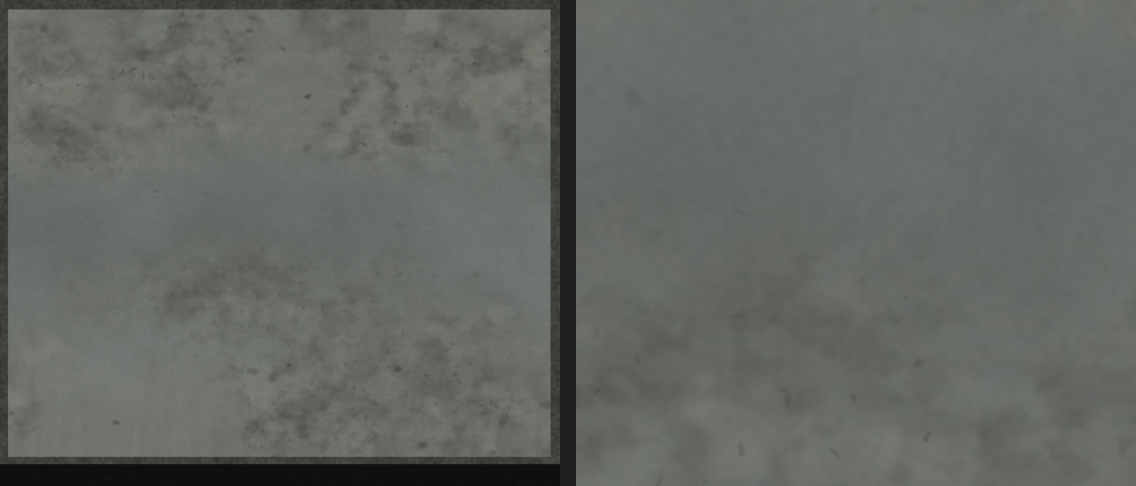
Left: the whole. Right: its middle third, enlarged.
Write a Shadertoy shader that draws this texture.

```glsl
// A worn grey-green concrete slab in a thin dark frame above a black strip.
// Layered value noise forms clouds, stains and grain; jittered cells scatter
// pits, and box distances cut the frame with smooth edges.

const vec3 SLAB = vec3(0.436, 0.445, 0.424);
const vec3 COOL = vec3(0.413, 0.437, 0.424);
const vec3 STAIN = vec3(0.305, 0.305, 0.285);
const vec3 PIT = vec3(0.235, 0.230, 0.205);
const vec3 CHALK = vec3(0.500, 0.500, 0.470);
const vec3 FRAME = vec3(0.250, 0.250, 0.230);
const vec3 STRIP = vec3(0.055, 0.060, 0.060);

// Integer hash of a lattice cell, giving 0..1
float hash(vec2 cell, uint seed) {
    uvec2 q = uvec2(ivec2(cell));
    uint h = q.x * 1597u + q.y * 51749u + seed * 7919u;
    h = (h ^ (h >> 15)) * 73517u;
    h = (h ^ (h >> 13)) * 91193u;
    h = (h ^ (h >> 16)) * 60493u;
    h ^= h >> 14;
    return float(h & 65535u) / 65535.0;
}

float valueNoise(vec2 p, uint seed) {
    vec2 cell = floor(p), f = fract(p);
    f = f * f * (3.0 - 2.0 * f);
    float low = mix(hash(cell, seed), hash(cell + vec2(1, 0), seed), f.x);
    float high = mix(hash(cell + vec2(0, 1), seed), hash(cell + vec2(1, 1), seed), f.x);
    return mix(low, high, f.y);
}

float fbm(vec2 p, uint seed) {
    float sum = 0.0, weight = 0.5;
    for (int i = 0; i < 4; i++) {
        sum += weight * valueNoise(p, seed + uint(i));
        p = mat2(1.6, 1.2, -1.2, 1.6) * p + 3.7;
        weight *= 0.5;
    }
    return sum / 0.9375;
}

// Soft spots in jittered cells; chance is the share of cells that hold one
float spots(vec2 p, float chance, float size, uint seed) {
    vec2 home = floor(p);
    float cover = 0.0;
    for (int y = -1; y <= 1; y++)
    for (int x = -1; x <= 1; x++) {
        vec2 cell = home + vec2(x, y);
        vec2 centre = cell + vec2(hash(cell, seed), hash(cell, seed + 1u));
        float radius = size * mix(0.5, 1.3, hash(cell, seed + 2u));
        float spot = 1.0 - smoothstep(0.2 * radius, radius, length(p - centre));
        float depth = mix(0.3, 1.0, hash(cell, seed + 4u));
        cover = max(cover, spot * depth * step(hash(cell, seed + 3u), chance));
    }
    return cover;
}

float boxDistance(vec2 p, vec2 low, vec2 high) {
    vec2 d = abs(p - 0.5 * (low + high)) - 0.5 * (high - low);
    return length(max(d, 0.0)) + min(max(d.x, d.y), 0.0);
}

// Stains gather above and below a calm, cooler band across the middle
vec3 slabColour(vec2 p) {
    float clouds = fbm(p * 4.0, 11u);
    float band = abs(p.y - 0.5 - 0.05 * p.x + 0.35 * (clouds - 0.5));
    float worn = smoothstep(0.06, 0.25, band);
    float region = worn * smoothstep(0.32, 0.62, fbm(p * 4.5 + 7.3, 23u));

    vec3 colour = mix(COOL, SLAB, smoothstep(0.03, 0.24, band));
    colour += 0.06 * (clouds - 0.5) + 0.04 * (fbm(p * 13.0, 31u) - 0.5);

    float blotch = smoothstep(0.38, 0.72, fbm(p * vec2(19.0, 25.0), 41u));
    float mottle = smoothstep(0.42, 0.75, fbm(p * vec2(48.0, 58.0), 53u));
    colour = mix(colour, STAIN, region * (0.42 * blotch + 0.32 * mottle));

    float streak = valueNoise(p * vec2(16.0, 70.0), 61u) - 0.5;
    float drip = valueNoise(p * vec2(75.0, 11.0), 67u) - 0.5;
    colour += 0.018 * worn * mix(drip, streak, smoothstep(0.3, 0.6, p.y));

    float chalk = smoothstep(0.64, 0.80, fbm(p * vec2(8.0, 11.0), 71u));
    colour = mix(colour, CHALK, 0.6 * chalk * worn);

    // Pits, made ragged by a small warp
    vec2 warp = vec2(fbm(p * 55.0, 83u), fbm(p * 55.0, 89u)) - 0.5;
    vec2 q = p + 0.018 * warp;
    float pits = spots(q * vec2(11.0, 13.0), 0.20, 0.15, 97u);
    float flecks = spots(q * 42.0, 0.25, 0.24, 103u);
    colour = mix(colour, PIT, 0.65 * pits * mix(0.25, 1.0, worn));
    return mix(colour, PIT, 0.38 * flecks * mix(0.15, 1.0, region));
}

void mainImage(out vec4 fragColor, in vec2 fragCoord) {
    vec2 p = fragCoord / iResolution.y;
    float width = iResolution.x / iResolution.y;
    float soft = 0.75 / iResolution.y;

    float grain = valueNoise(p * 170.0, 113u) - 0.5;
    float tint = valueNoise(p * 90.0, 127u) - 0.5;

    // Frame, then slab, then the black strip along the foot
    vec3 frame = FRAME + 0.06 * grain + 0.09 * (fbm(p * 40.0, 131u) - 0.5);
    vec3 slab = slabColour(p) + 0.016 * grain + 0.010 * tint * vec3(1.0, -0.2, -0.7);
    float edge = boxDistance(p, vec2(0.0165, 0.060), vec2(width - 0.0195, 0.9805));
    vec3 colour = mix(slab, frame, smoothstep(-soft, soft, edge));

    vec3 strip = STRIP + 0.015 * grain - 0.012 * smoothstep(0.025, 0.0, p.y) * 0.0;
    colour = mix(strip, colour, smoothstep(-soft, soft, p.y - 0.045));
    fragColor = vec4(colour, 1.0);
}
```
